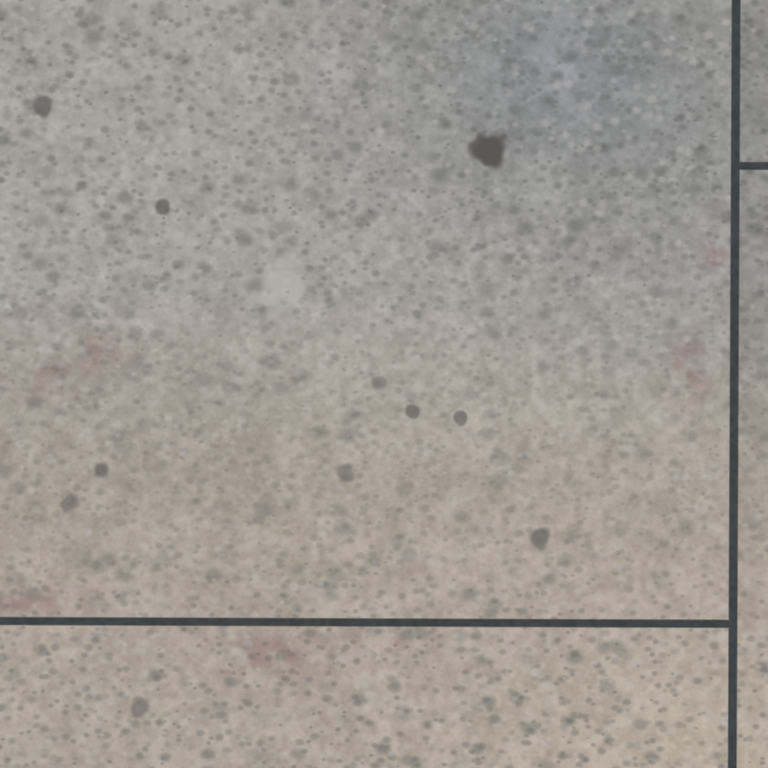
Write a Shadertoy shader that draws this texture.

```glsl
// Weathered concrete slabs divided by thin dark joints.
// Broad glows tint the slabs, cellular flecks and layered noise give the
// grain, and wobbling soft discs make the pits, pale patches and pink stains.

const vec3 WARM_GREY = vec3(0.675, 0.637, 0.597);
const vec3 COOL_GREY = vec3(0.640, 0.632, 0.608);
const vec3 BLUE_SHADE = vec3(0.515, 0.525, 0.540);
const vec3 SAND = vec3(0.745, 0.695, 0.630);
const vec3 PIT = vec3(0.350, 0.335, 0.335);
const vec3 FLECK = vec3(0.400, 0.405, 0.395);
const vec3 PINK = vec3(0.550, 0.435, 0.435);
const vec3 PALE = vec3(0.710, 0.695, 0.680);
const vec3 LAVENDER = vec3(0.655, 0.655, 0.695);
const vec3 JOINT = vec3(0.245, 0.260, 0.268);

vec2 hash2(vec2 p) {
    vec3 q = fract(vec3(p.xyx) * vec3(0.1031, 0.1030, 0.0973));
    q += dot(q, q.yzx + 33.33);
    return fract((q.xx + q.yz) * q.zy);
}

float valueNoise(vec2 p) {
    vec2 i = floor(p), f = fract(p);
    f = f * f * (3.0 - 2.0 * f);
    float low = mix(hash2(i).x, hash2(i + vec2(1, 0)).x, f.x);
    float high = mix(hash2(i + vec2(0, 1)).x, hash2(i + vec2(1, 1)).x, f.x);
    return mix(low, high, f.y);
}

float layeredNoise(vec2 p) {
    float sum = 0.0, amp = 0.5;
    for (int i = 0; i < 4; i++) {
        sum += amp * valueNoise(p);
        p = mat2(1.6, 1.2, -1.2, 1.6) * p + 7.3;
        amp *= 0.5;
    }
    return sum / 0.9375;
}

// Scattered soft grains, one per cell; only a share of the cells is filled.
float flecks(vec2 p, float share, float seed) {
    vec2 cell = floor(p);
    float cover = 0.0;
    for (int y = -1; y <= 1; y++)
    for (int x = -1; x <= 1; x++) {
        vec2 id = cell + vec2(x, y);
        vec2 place = hash2(id + seed);
        vec2 kind = hash2(id + seed + 57.0);
        vec2 d = (p - id - place) * vec2(0.85, 1.1);
        float radius = mix(0.35, 0.85, kind.y);
        float present = smoothstep(1.0 - share, 1.0, kind.x);
        cover = max(cover, present * (1.0 - smoothstep(radius * 0.2, radius, length(d))));
    }
    return cover;
}

float glow(vec2 p, vec2 center, vec2 size) {
    vec2 d = (p - center) / size;
    return exp(-dot(d, d));
}

// Soft disc with an uneven rim.
float pit(vec2 p, vec2 center, float radius) {
    vec2 d = p - center;
    float wobble = 0.5 * radius * (valueNoise(p * 85.0) - 0.5);
    return 1.0 - smoothstep(radius * 0.6, radius * 1.2, length(d) + wobble);
}

// Glow broken up by noise.
float stain(vec2 p, vec2 center, vec2 size) {
    return glow(p, center, size) * smoothstep(0.3, 0.68, layeredNoise(p * 42.0));
}

float joint(float d, float halfWidth, float soft) {
    return 1.0 - smoothstep(halfWidth - soft, halfWidth + soft, abs(d));
}

vec3 slabTone(vec2 p) {
    vec3 col = mix(WARM_GREY, COOL_GREY, smoothstep(0.3, 0.75, p.y));
    col = mix(col, BLUE_SHADE, 0.75 * glow(p, vec2(0.72, 0.91), vec2(0.25, 0.19)));
    col = mix(col, BLUE_SHADE, 0.30 * glow(p, vec2(0.90, 0.76), vec2(0.16, 0.22)));
    col = mix(col, SAND, 0.55 * glow(p, vec2(0.90, 0.02), vec2(0.32, 0.17)));
    return col * (1.0 - 0.04 * glow(p, vec2(0.15, 0.42), vec2(0.24, 0.14)));
}

float pits(vec2 p) {
    float m = 0.95 * pit(p, vec2(0.638, 0.807), 0.024);
    m = max(m, 0.65 * pit(p, vec2(0.055, 0.861), 0.014));
    m = max(m, 0.65 * pit(p, vec2(0.213, 0.730), 0.010));
    m = max(m, 0.60 * pit(p, vec2(0.131, 0.388), 0.011));
    m = max(m, 0.45 * pit(p, vec2(0.091, 0.345), 0.012));
    m = max(m, 0.60 * pit(p, vec2(0.538, 0.465), 0.010));
    m = max(m, 0.55 * pit(p, vec2(0.600, 0.456), 0.010));
    m = max(m, 0.60 * pit(p, vec2(0.703, 0.299), 0.015));
    m = max(m, 0.40 * pit(p, vec2(0.495, 0.500), 0.011));
    m = max(m, 0.40 * pit(p, vec2(0.449, 0.384), 0.013));
    return max(m, 0.45 * pit(p, vec2(0.182, 0.078), 0.014));
}

float stains(vec2 p) {
    float m = stain(p, vec2(0.065, 0.505), vec2(0.055, 0.022));
    m += stain(p, vec2(0.145, 0.545), vec2(0.050, 0.020));
    m += stain(p, vec2(0.345, 0.148), vec2(0.065, 0.032));
    m += stain(p, vec2(0.510, 0.163), vec2(0.040, 0.015));
    m += stain(p, vec2(0.898, 0.520), vec2(0.028, 0.045));
    m += stain(p, vec2(0.932, 0.665), vec2(0.018, 0.045));
    return m + stain(p, vec2(0.035, 0.213), vec2(0.080, 0.018));
}

void mainImage(out vec4 fragColor, in vec2 fragCoord) {
    vec2 p = fragCoord / iResolution.xy;
    float soft = max(0.0016, 0.8 / iResolution.y);
    vec3 col = slabTone(p);

    // Mottling and fine grain
    col += 0.075 * (layeredNoise(p * 24.0) - 0.5) + 0.13 * (layeredNoise(p * 105.0 + 9.0) - 0.5);
    col = mix(col, LAVENDER, 0.8 * stain(p, vec2(0.735, 0.915), vec2(0.034, 0.045)));
    col = mix(col, PALE, 0.75 * pit(p, vec2(0.370, 0.628), 0.030));
    col = mix(col, PALE, 0.55 * pit(p, vec2(0.440, 0.909), 0.020));
    col = mix(col, PINK, 0.5 * min(stains(p), 1.0));

    // Flecks thin out across the middle of the large slab
    float density = mix(0.65, 1.0, smoothstep(0.08, 0.32, abs(p.y - 0.42)));
    col = mix(col, FLECK, 0.42 * density * flecks(p * 105.0, 0.45, 3.0));
    col = mix(col, FLECK, 0.50 * density * flecks(p * 52.0, 0.22, 19.0));
    col = mix(col, PALE + 0.03, 0.40 * flecks(p * 90.0, 0.30, 41.0));
    col = mix(col, PIT, pits(p));

    // Joints: one tall, one wide on its left, one short on its right
    float tall = p.x - mix(0.9535, 0.9585, p.y);
    float wide = p.y - mix(0.1914, 0.1875, p.x);
    float seam = joint(tall, 0.0056, soft);
    seam = max(seam, joint(wide, 0.0052, soft) * step(tall, 0.0));
    seam = max(seam, joint(p.y - 0.784, 0.0050, soft) * step(0.0, tall));
    col *= 1.0 - 0.07 * smoothstep(0.0, 0.006, tall) * smoothstep(0.1, 0.6, p.y);
    col = mix(col, JOINT + 0.04 * (valueNoise(p * 150.0) - 0.5), seam * 0.97);
    fragColor = vec4(col, 1.0);
}
```
